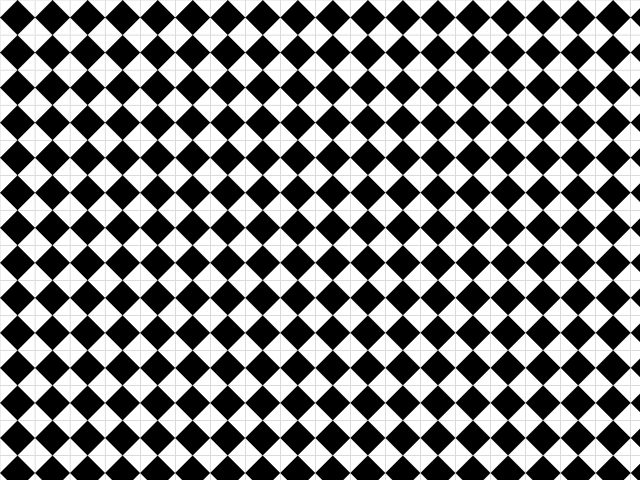
Write a Shadertoy shader that draws this pattern.

```glsl
// Black diamonds touching tip to tip on white, with hairline grey seams between square tiles.

// Share of a pixel-wide box covered by a line of the given width centred on zero.
vec2 lineCoverage(vec2 offset, float width, float pixel) {
    vec2 low = max(offset - 0.5 * pixel, -0.5 * width);
    vec2 high = min(offset + 0.5 * pixel, 0.5 * width);
    return max(high - low, 0.0) / pixel;
}

// Signed distance to a diamond whose tips lie at the given radius.
float diamondDistance(vec2 p, float radius) {
    return (abs(p.x) + abs(p.y) - radius) * inversesqrt(2.0);
}

void mainImage(out vec4 fragColor, in vec2 fragCoord) {
    // Tile units, counted from the top left corner
    float pixel = 13.7 / iResolution.y;
    vec2 p = vec2(fragCoord.x, iResolution.y - fragCoord.y) * pixel;

    // Faint seams on the tile borders
    vec2 seamOffset = fract(p + 0.5) - 0.5;
    vec2 seams = lineCoverage(seamOffset, 0.008, pixel);
    vec3 color = mix(vec3(1.0), vec3(0.5), max(seams.x, seams.y));

    // One diamond fills each tile from edge to edge
    float diamond = diamondDistance(fract(p) - 0.5, 0.5);
    color *= clamp(0.5 + diamond / pixel, 0.0, 1.0);

    fragColor = vec4(color, 1.0);
}
```
